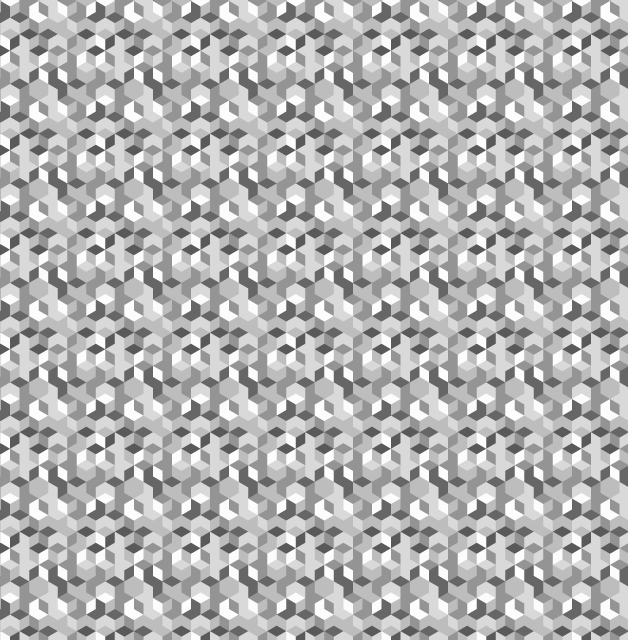
Give the GLSL for this pattern, as a WebGL 2 fragment shader.

```glsl
#version 300 es
precision highp float;
precision highp int;

uniform vec2 u_resolution;
out vec4 fragColor;

const vec2 REPEATS = vec2(6.595, 6.432);  // tiles across and down the canvas
const vec2 TILE = vec2(5.0, 6.0);         // cubes per tile: columns, rows
const vec2 LATTICE_SHIFT = vec2(0.53, 0.20);
const float ROW_RATIO = 0.8660254;        // row spacing over cube width
const float ARM_SLOPE = 0.5773503;        // slope of the upper cube edges
const int SHUFFLE_PRIME = 29;
const int SAMPLES = 4;

// Centre of the cube holding p; odd rows are shifted by half a cube
vec2 cubeCentre(vec2 p) {
    vec2 odd = vec2(0.5, 1.0);
    vec2 stride = vec2(1.0, 2.0);
    vec2 a = floor(p / stride + 0.5) * stride;
    vec2 b = floor((p - odd) / stride + 0.5) * stride + odd;
    vec2 metric = vec2(1.0, ROW_RATIO);
    return length((p - a) * metric) < length((p - b) * metric) ? a : b;
}

// Face of the cube: 0 top, 1 left, 2 right
int cubeFace(vec2 local) {
    if (local.y * ROW_RATIO > abs(local.x) * ARM_SLOPE) return 0;
    return local.x < 0.0 ? 1 : 2;
}

int hashBelow(int seed, int count) {
    uint h = uint(seed) * 747796405u + 2891336453u;
    h = ((h >> ((h >> 28u) + 4u)) ^ h) * 277803737u;
    h = (h >> 22u) ^ h;
    return int(h % uint(count));
}

// Cubing modulo a prime shuffles the cubes while keeping the shares even
float shuffledUnit(int n) {
    int m = n % SHUFFLE_PRIME;
    return (float((m * m * m) % SHUFFLE_PRIME) + 0.5) / float(SHUFFLE_PRIME);
}

// Tone rank from 0 (dark) to 1 (light) of one face
float faceRank(ivec2 cell, int face) {
    int n = cell.x + int(TILE.x) * cell.y;
    bool ridge = cell.y % 5 == 0 && cell.x % 3 == 1;  // dark tops
    bool star = cell == ivec2(0, 2);                  // white top, dark left
    int choice = star ? 2 : hashBelow(n + 101, 6);
    if (ridge) choice -= choice % 3;

    // Most cubes hold one dark, one middle and one light face
    int tone = (face * (choice < 3 ? 1 : 2) + choice) % 3;
    bool loose = hashBelow(n + 307, 5) < 2;
    if (loose && !ridge && !star) tone = hashBelow(3 * n + face + 503, 3);

    float t = shuffledUnit(n + 7 * tone);
    if (tone == 0 && (ridge || star)) t *= 0.4;
    if (tone == 2 && star) t = 0.9;
    return (float(tone) + t) / 3.0;
}

// Grey level from cumulative area shares
float greyLevel(float rank) {
    if (rank < 0.04) return 0.35;
    if (rank < 0.15) return 0.40;
    if (rank < 0.40) return 0.58;
    if (rank < 0.64) return 0.74;
    if (rank < 0.87) return 0.85;
    return 0.99;
}

float cubePattern(vec2 uv) {
    vec2 p = uv * REPEATS * TILE - LATTICE_SHIFT;
    vec2 centre = cubeCentre(p);
    ivec2 cell = ivec2(mod(floor(centre), TILE));
    return greyLevel(faceRank(cell, cubeFace(p - centre)));
}

void main() {
    // Average a grid of samples to smooth the edges
    float grey = 0.0;
    for (int y = 0; y < SAMPLES; y++) {
        for (int x = 0; x < SAMPLES; x++) {
            vec2 offset = (vec2(x, y) + 0.5) / float(SAMPLES) - 0.5;
            grey += cubePattern((gl_FragCoord.xy + offset) / u_resolution);
        }
    }
    fragColor = vec4(vec3(grey / float(SAMPLES * SAMPLES)), 1.0);
}
```
